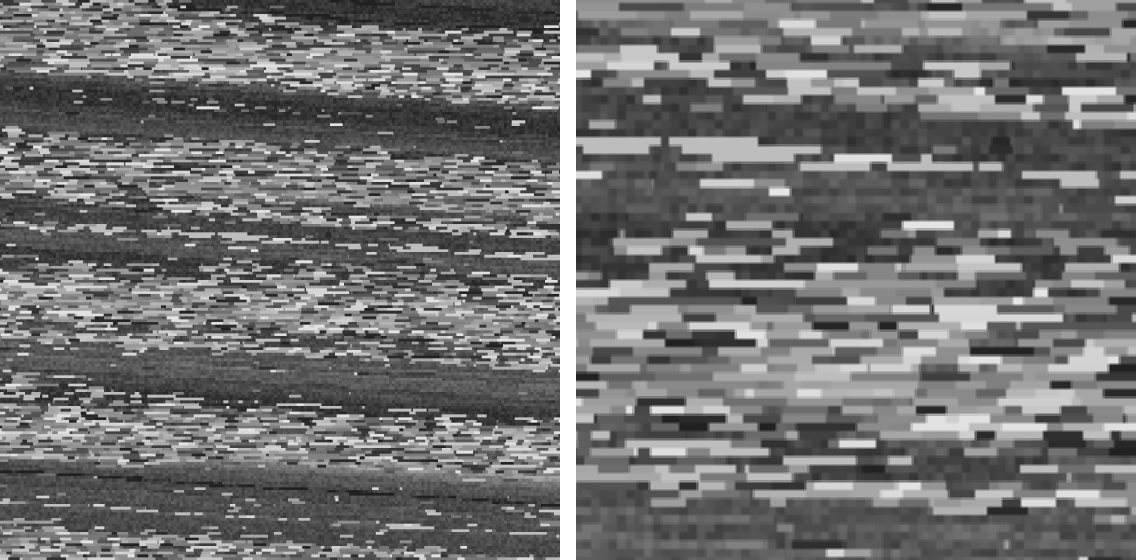
Left: the whole. Right: its middle third, enlarged.
Give the GLSL for this texture, as a WebGL 1 fragment shader.

```glsl
precision highp float;
// Draws grey streaked static: thin stepped dashes in slightly falling bands.
uniform vec2 u_resolution;

const float ROWS = 200.0;          // thin rows over the canvas height
const float FINE_COLUMNS = 190.0;  // faint grain across calm bands
const float MIN_DASHES = 32.0;     // dashes per row, fewest and most
const float MAX_DASHES = 78.0;
const float SLOPE = 0.062;         // fall of the bands towards the right
const float BAND_PERIOD = 0.235;
const float BAND_PHASE = 0.05;
const float BAND_ROUGHNESS = 2.2;
const float STREAK_SHARE = 0.32;   // dashes that join a long streak
const float BLACK = 0.13;
const float CALM_DARK = 0.15;
const float CALM_LIGHT = 0.45;
const float MID_GREY = 0.42;
const float LIGHT_GREY = 0.72;
const float WHITE = 0.90;
const float SOFTNESS = 0.0022;     // sampling width in canvas units

float hash(vec2 p) {
  vec3 q = fract(vec3(p.xyx) * 0.1031);
  q += dot(q, q.yzx + 33.33);
  return fract((q.x + q.y) * q.z);
}

float noise(vec2 p) {
  vec2 i = floor(p);
  vec2 f = fract(p);
  f = f * f * (3.0 - 2.0 * f);
  float low = mix(hash(i), hash(i + vec2(1.0, 0.0)), f.x);
  float high = mix(hash(i + vec2(0.0, 1.0)), hash(i + vec2(1.0)), f.x);
  return mix(low, high, f.y);
}

// Share of lively dashes at a depth measured across the bands.
float liveliness(float depth, float x) {
  float wave = cos(6.28318 * (depth - BAND_PHASE) / BAND_PERIOD);
  float rough = noise(vec2(x * 1.5 + 7.0, depth * 42.0 + 20.0)) - 0.5;
  float level = wave + BAND_ROUGHNESS * rough;
  return mix(0.03, 0.95, smoothstep(-0.65, 0.6, level));
}

// Spreads an even random value over the greys of the lively bands.
float livelyTone(float d) {
  float tone = mix(BLACK, MID_GREY, clamp(d / 0.28, 0.0, 1.0));
  tone += (LIGHT_GREY - MID_GREY) * clamp((d - 0.28) / 0.54, 0.0, 1.0);
  return tone + (WHITE - LIGHT_GREY) * clamp((d - 0.82) / 0.18, 0.0, 1.0);
}

// Dark, nearly smooth layers with an occasional paler one.
float calmTone(float depth, float streak, float grain) {
  float layer = noise(vec2(3.0, depth * 38.0 + 60.0));
  float mixed = 0.5 * layer + 0.25 * streak + 0.25 * grain;
  float tone = mix(CALM_DARK, CALM_LIGHT, clamp(0.5 + 1.5 * (mixed - 0.5), 0.0, 1.0));
  return tone + 0.22 * smoothstep(0.78, 0.96, layer);
}

float streakedStatic(vec2 uv) {
  float row = floor(uv.y * ROWS);
  float rowSeed = hash(vec2(row + 300.0, 11.0));
  float y = (row + 0.5) / ROWS;

  // Dashes with uneven ends
  float dashes = mix(MIN_DASHES, MAX_DASHES, rowSeed);
  float along = uv.x * dashes + 17.0 * rowSeed + 20.0;
  float cell = floor(along);
  cell += step(hash(vec2(cell, row + 40.0)), fract(along));
  float dashX = (cell - 17.0 * rowSeed - 20.0) / dashes;
  float depth = 1.0 - y - SLOPE * dashX;

  // Long streaks step down from row to row
  float stepJitter = hash(vec2(row + 90.0, 5.0)) - 0.5;
  float line = floor((y + SLOPE * uv.x) * ROWS + stepJitter + 0.5);
  float streak = hash(vec2(line + 150.0, 73.0));

  float dash = hash(vec2(cell + 120.0, row + 220.0));
  float joins = step(hash(vec2(cell + 410.0, row + 35.0)), STREAK_SHARE);
  float lively = livelyTone(mix(dash, streak, joins));

  float grain = hash(vec2(floor(uv.x * FINE_COLUMNS) + 50.0, row + 510.0));
  float smoothDepth = 1.0 - (line + 0.5) / ROWS;
  float calm = calmTone(smoothDepth, streak, grain);

  // Rare pale or black lines cross the calm bands
  float broken = step(0.35, hash(vec2(cell + 630.0, row + 8.0)));
  calm = mix(calm, 0.74, broken * step(0.95, streak));
  calm = mix(calm, BLACK, broken * step(streak, 0.05));

  float choice = hash(vec2(cell + 77.0, row + 700.0));
  return mix(calm, lively, step(choice, liveliness(depth, dashX)));
}

void main() {
  vec2 uv = gl_FragCoord.xy / u_resolution;
  float grey = 0.0;
  // Average nearby samples to soften the edges
  for (int j = 0; j < 3; j++) {
    for (int i = 0; i < 3; i++) {
      vec2 offset = (vec2(float(i), float(j)) - 1.0) / 3.0;
      grey += streakedStatic(uv + offset * SOFTNESS);
    }
  }
  gl_FragColor = vec4(vec3(grey / 9.0), 1.0);
}
```
